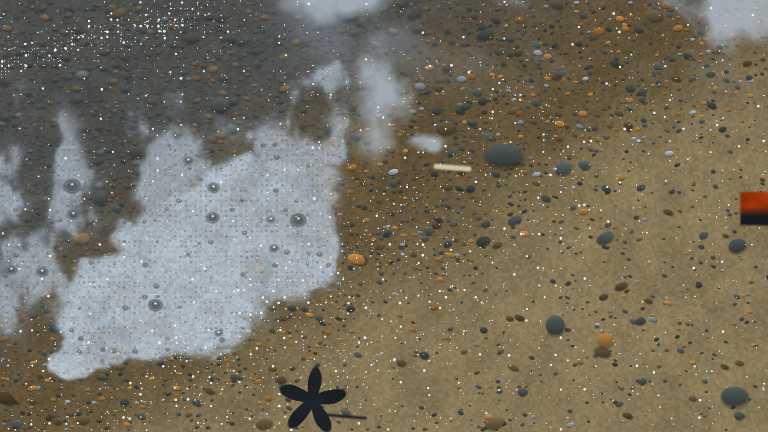
Reproduce this texture procedurally as a WebGL 1 fragment shader.

```glsl
precision highp float;
// A sunlit shore: a tongue of foam washes over pebbled sand. Diagonal zones
// tint the ground, hashed cells scatter stones, bubbles and glints, and
// warped ellipses shape the foam.
uniform vec2 u_resolution;

const vec3 SAND = vec3(.53, .475, .345);
const vec3 WET = vec3(.39, .335, .235);
const vec3 WATER = vec3(.30, .315, .315);
const vec3 FILM = vec3(.51, .55, .60);
const vec3 FOAM = vec3(.70, .75, .80);
const vec3 SLATE = vec3(.25, .285, .29);
const vec3 OCHRE = vec3(.61, .43, .22);
const vec3 RUST = vec3(.62, .20, .05);
const vec3 CHARCOAL = vec3(.10, .115, .13);

vec3 hash3(vec2 p) {
  vec3 q = fract(p.xyx * vec3(.1031, .1030, .0973));
  q += dot(q, q.yxz + 33.33);
  return fract((q.xxy + q.yzz) * q.zyx);
}
float noise(vec2 p) {
  vec2 i = floor(p), f = fract(p), e = vec2(0, 1);
  f *= f * (3. - 2. * f);
  return mix(mix(hash3(i).x, hash3(i + e.yx).x, f.x),
             mix(hash3(i + e).x, hash3(i + e.yy).x, f.x), f.y);
}
float fbm(vec2 p) {
  float sum = 0., amp = .5;
  for (int i = 0; i < 4; i++) {
    sum += amp * noise(p);
    p = mat2(1.6, 1.2, -1.2, 1.6) * p + 7.3;
    amp *= .5;
  }
  return sum;
}
// Signed distance to the waterline, positive on dry sand
float shore(vec2 p) { return dot(p - vec2(1.27, .55), vec2(.52, -.855)); }
float cover(float d, float w) { return 1. - smoothstep(-w, w, d); }
// Ellipse field: one at its centre, zero on its rim
float blob(vec2 p, float x, float y, float rx, float ry) {
  return 1. - length((p - vec2(x, y)) / vec2(rx, ry));
}
float segment(vec2 p, vec2 a, vec2 d) {
  return length(p - a - d * clamp(dot(p - a, d) / dot(d, d), 0., 1.));
}
// One stone, lit from above, with a shadow beneath
vec3 stone(vec3 col, vec2 d, float r, float soft, vec3 tint) {
  col *= 1. - .3 * cover(length(d + vec2(-.1, .3) * r) - r, soft * 1.5);
  return mix(col, tint * (1. + .25 * d.y / r), .92 * cover(length(d) - r, soft));
}
// Scattered stones, denser on wet ground and blurred under water
vec3 pebbles(vec3 col, vec2 p, float scale, float density) {
  vec2 q = p * scale;
  for (int n = 0; n < 9; n++) {
    float row = floor((float(n) + .5) / 3.);
    vec2 id = floor(q) + vec2(float(n) - 3. * row, row) - 1.;
    vec3 h = hash3(id + scale), k = hash3(id + scale * 3. + 41.);
    vec2 c = id + .2 + .6 * h.xy, d = (q - c) * vec2(1., 1.2 + .4 * k.y);
    d.x += d.y * (k.z - .5);
    float s = shore(c / scale), deep = 1. - smoothstep(-.6, -.25, s);
    vec3 tint = mix(SLATE, WET * .85, step(.42, k.y));
    tint = mix(mix(tint, OCHRE, step(.72, k.y)), FILM, step(.92, k.y));
    tint = mix(tint * (.8 + .4 * h.x), WATER, deep * .6);
    if (k.x < density * mix(1., .3, smoothstep(-.12, .12, s)))
      col = stone(col, d, .16 + .26 * h.z * h.z, mix(.05, .13, deep), tint);
  }
  return col;
}
// Bubbles: dark lens, pale ring and a small highlight
vec3 bubbles(vec3 col, vec2 p, float scale, float density, float k) {
  vec2 q = p * scale, id = floor(q);
  vec3 h = hash3(id + scale * 2.);
  vec2 d = (q - id - .35 - .3 * h.xy) * vec2(1., 1.2);
  float r = .13 + .17 * h.z, l = length(d);
  k *= step(hash3(id + 91.).x, density);
  col = mix(col, SLATE, k * .75 * cover(l - r, .06));
  col = mix(col, FOAM, k * .6 * cover(abs(l - r * .75), .07));
  return mix(col, vec3(.95), k * cover(length(d - vec2(0, r * .3)) - .04, .04));
}
float glints(vec2 p, float scale, float density) {
  vec2 q = p * scale, id = floor(q);
  vec3 h = hash3(id + scale);
  float r = .08 + .16 * hash3(id + 17.).x;
  return step(h.z, density) * cover(length(q - id - .3 - .4 * h.xy) - r, .09);
}
void main() {
  vec2 p = gl_FragCoord.xy / u_resolution.y;
  float s = shore(p), aa = .002 + 1. / u_resolution.y;
  vec2 warp = vec2(fbm(p * 7.), fbm(p * 7. + 31.)) - .47, w = p + warp * .16;
  float grain = noise(p * 170.), rough = fbm(p * 18.);
  // Ground, from dry sand to deep water
  vec3 col = mix(WET, SAND, smoothstep(-.2, .13, s + warp.x * .15));
  col = mix(WATER, col, .1 + .9 * smoothstep(-.62, -.25, s + warp.y * .15));
  col *= .81 + .16 * grain + .2 * rough;
  col = pebbles(col, p, 62., .55);
  col = pebbles(col, p, 36., .45);
  col = pebbles(col, p, 19., .16);
  // Slanting film along the top
  vec2 along = mat2(2.8, 9., -2.1, 12.) * p;
  float streak = smoothstep(.38, .72, fbm(along + warp));
  streak *= smoothstep(.73, 1., p.y) * smoothstep(.55, .8, p.x);
  col = mix(col, FILM, .75 * streak);
  float film = max(blob(w, .77, 1., .15, .09), blob(w, 1.73, .98, .15, .11));
  film = max(film, .6 * blob(w, .89, .77, .075, .17));
  film = max(film, .6 * blob(w, .97, .65, .055, .04));
  col = mix(col, FOAM, .8 * smoothstep(0., .6, film + rough * .5 - .22));
  // Foam, solid at its front and torn behind
  float front = max(blob(w, .54, .45, .27, .2), blob(w, .36, .29, .25, .145));
  front = max(front, blob(w, .67, .42, .125, .13));
  front = max(front, blob(w, .22, .2, .1, .07));
  float back = max(blob(w, .04, .5, .23, .33), blob(w, .75, .72, .09, .12));
  back = max(back, max(blob(w, .37, .76, .1, .06), blob(w, .52, .58, .3, .17)));
  back = max(back, blob(w, .48, .21, .07, .05));
  float torn = smoothstep(.3, .56, fbm(p * vec2(11, 8) + 3.));
  torn *= .72 * smoothstep(-.05, .3, back);
  float solid = smoothstep(-.02, .24, front + rough * .25 - .11);
  float foam = min(max(solid * (.72 + .5 * warp.x + .35 * rough), torn), .94);
  float wash = smoothstep(.2, .6, foam);
  col = mix(col, mix(FILM, FOAM, wash) * (.93 + .14 * grain), foam);
  col = bubbles(col, p, 85., .55, wash * .4);
  col = bubbles(col, p, 40., .16, wash * .7);
  col = bubbles(col, p, 15., .14, wash);
  // Sun glints on ripples and the wet edge
  float ripple = abs(p.y - .855 - .24 * p.x) * 28.;
  float sun = .04 + .4 * exp(-ripple * ripple) * cover(p.x - .5, .1);
  sun += .09 * exp(-s * s * 25.) * cover(p.x - 1.2, .4);
  col = mix(col, vec3(.93), max(glints(p, 75., sun), .8 * glints(p, 130., sun)));
  // Larger stones, pale stick and rusty fragment
  col = stone(col, (p - vec2(1.165, .64)) * vec2(.6, 1), .026, .004, SLATE);
  col = stone(col, p - vec2(1.285, .248), .022, .003, SLATE);
  col = stone(col, p - vec2(1.4, .213), .017, .003, OCHRE);
  col = stone(col, (p - vec2(1.7, .083)) * vec2(.7, 1), .022, .003, SLATE);
  float stick = segment(p, vec2(1.01, .615), vec2(.075, -.006)) - .006;
  col = mix(col, vec3(.8, .77, .66), cover(stick, aa));
  vec2 b = abs(p - vec2(1.75, .518) + warp * .01) - vec2(.034, .038);
  vec3 rust = mix(CHARCOAL, RUST, smoothstep(.495, .525, p.y));
  col = mix(col, rust * (.7 + .6 * rough), cover(max(b.x, b.y), aa));
  // Dark lobed leaf with its stem
  vec2 l = p - vec2(.722, .07) + warp * .025;
  float leaf = length(l) - .052 - .03 * cos(5. * atan(l.y, l.x) - 1.2);
  leaf = min(leaf, segment(p, vec2(.75, .04), vec2(.095, -.008)) - .003);
  col = mix(col, CHARCOAL * (.8 + .7 * rough), cover(leaf, aa));
  gl_FragColor = vec4(col, 1);
}
```
